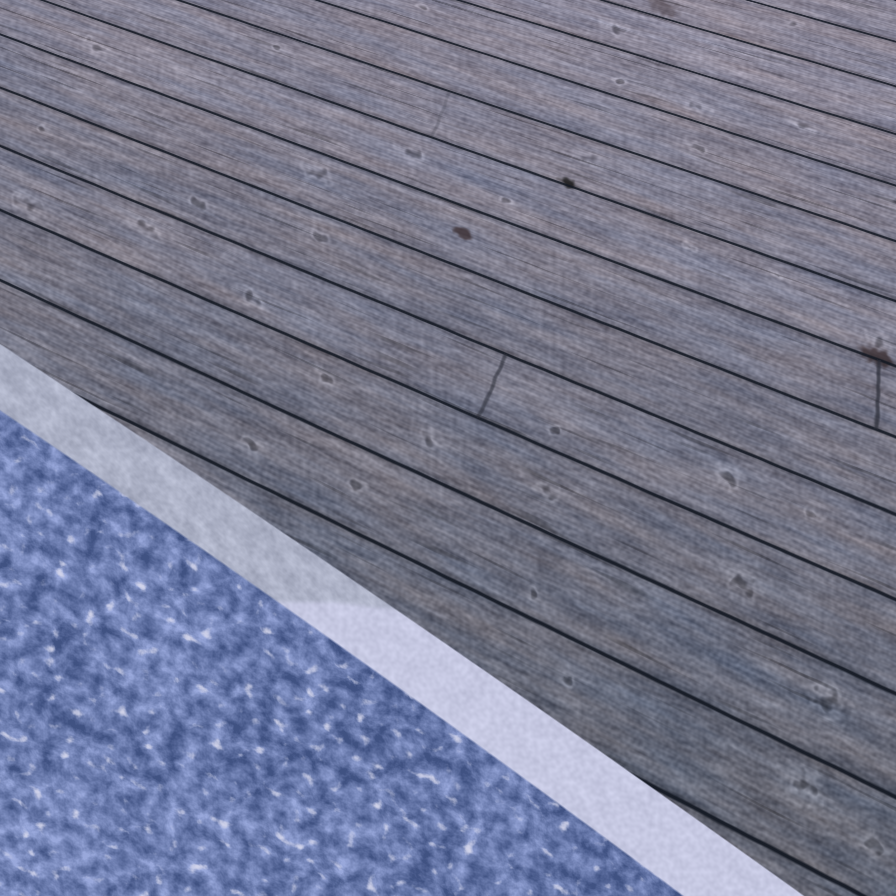
Reproduce this texture procedurally as a three.js fragment shader.

```glsl
// Weathered deck planks in perspective, a pale stone curb and glinting blue water.
varying vec2 vUv;

float hash(vec2 p) {
  return fract(sin(dot(p, vec2(127.1, 311.7))) * 43758.5);
}

vec2 gradient(vec2 cell) {
  float angle = 6.2832 * hash(cell);
  return vec2(cos(angle), sin(angle));
}

// Gradient noise, roughly -0.7 to 0.7
float noise(vec2 p) {
  vec2 i = floor(p), f = fract(p);
  vec2 w = f * f * f * (f * (f * 6.0 - 15.0) + 10.0);
  vec2 e = vec2(1.0, 0.0);
  float low = mix(dot(gradient(i), f), dot(gradient(i + e), f - e), w.x);
  float high = mix(dot(gradient(i + e.yx), f - e.yx),
                   dot(gradient(i + e.xx), f - e.xx), w.x);
  return mix(low, high, w.y);
}

float fbm(vec2 p) {
  float sum = 0.0, amp = 1.0;
  for (int i = 0; i < 4; i++) {
    sum += amp * noise(p);
    p = p * 2.03 + 17.3;
    amp *= 0.55;
  }
  return sum;
}

// Plank number across the deck; the seams meet at a far vanishing point
float plankCoord(vec2 p) {
  float s = (p.y - 0.358 * p.x) / (1.0 + 0.33 * p.x);
  return (s - 0.0977) / (0.0578 + 0.0444 * s);
}

// Butt joint crossing one plank row
float joint(vec2 p, float row, float n, float at) {
  float t = p.x + (p.y - 0.43) * max(0.94 - 0.92 * p.x, 0.0);
  t += 0.002 * noise(p * 70.0);
  float inRow = 1.0 - step(0.5, abs(floor(n) - row));
  return inRow * (1.0 - smoothstep(0.0005, 0.004, abs(t - at)));
}

// Soft elongated spot lying along the boards
float spot(vec2 p, vec2 center, float radius) {
  vec2 d = p - center;
  d.y -= 0.38 * d.x;
  float edge = 0.5 * noise(p * 130.0);
  return 1.0 - smoothstep(0.4, 1.15, length(d * vec2(0.65, 1.3)) / radius + edge);
}

// Random knots, at most one per cell: x is the dark core, y the pale rim
vec2 knots(vec2 p, float n) {
  vec2 q = vec2(p.x * 9.0 + 3.7 * hash(vec2(floor(n), 4.0)), n);
  vec2 cell = floor(q);
  vec2 center = 0.25 + 0.5 * vec2(hash(cell + 3.1), hash(cell + 8.7));
  float radius = mix(0.005, 0.014, hash(cell + 5.3));
  float d = length((fract(q) - center) * vec2(0.08, 0.085)) / radius;
  d += 1.1 * noise(p * 95.0);
  float present = step(0.62, hash(cell + 1.9));
  return present * vec2(1.0 - smoothstep(0.0, 0.7, d),
                        smoothstep(0.3, 0.8, d) * (1.0 - smoothstep(0.8, 1.5, d)));
}

vec3 deck(vec2 p) {
  float n = plankCoord(p) + 0.006 * noise(p * 24.0);
  float row = floor(n);
  vec2 board = vec2(p.x + 5.0 * hash(vec2(row, 2.0)), n);
  float light = clamp(0.84 + 0.26 * p.x - 1.2 * p.y, 0.0, 1.0);
  vec3 color = mix(vec3(0.385, 0.40, 0.455), vec3(0.54, 0.525, 0.59), light);

  // Board tint, stains and grain
  color *= 0.98 + 0.07 * hash(vec2(row, 9.0));
  color += vec3(0.045, 0.02, -0.005) * fbm(board * vec2(5.0, 3.0));
  float grain = 0.08 * noise(board * vec2(7.0, 5.0))
              + 0.09 * noise(board * vec2(24.0, 13.0))
              + 0.09 * noise(board * vec2(65.0, 27.0))
              + 0.08 * noise(p * 190.0);
  color += grain * vec3(0.98, 0.98, 1.0);
  float crack = smoothstep(0.28, 0.55, noise(board * vec2(9.0, 14.0) + 31.0));
  color *= 1.0 - 0.22 * crack;

  // Knots and brown marks
  vec2 knot = knots(p, n);
  color = color * (1.0 - 0.25 * knot.x) + 0.07 * knot.y;
  float marks = spot(p, vec2(0.517, 0.260), 0.009)
              + spot(p, vec2(0.980, 0.398), 0.015)
              + 0.5 * spot(p, vec2(0.740, 0.008), 0.014);
  color = mix(color, vec3(0.22, 0.17, 0.18), 0.75 * min(marks, 1.0));
  color = mix(color, vec3(0.08), 0.8 * spot(p, vec2(0.634, 0.204), 0.008));

  // Seams and joints
  float gap = abs(fract(n + 0.5) - 0.5);
  color *= 1.0 - 0.12 * (1.0 - smoothstep(0.02, 0.10, gap));
  float wear = 0.009 * noise(board * vec2(14.0, 0.5));
  float seam = 1.0 - smoothstep(0.006, 0.034 + wear, gap);
  color = mix(color, vec3(0.08, 0.10, 0.14), mix(0.95, 0.85, light) * seam);
  float joints = 0.55 * joint(p, 1.0, n, 0.550) + 0.7 * joint(p, -1.0, n, 0.980)
               + 0.2 * joint(p, -3.0, n, 0.345);
  return mix(color, vec3(0.16, 0.17, 0.21), joints);
}

vec3 curb(vec2 p) {
  float lit = smoothstep(0.668, 0.676, p.y - 0.12 * max(p.x - 0.37, 0.0));
  vec3 color = mix(vec3(0.675, 0.695, 0.775), vec3(0.775, 0.785, 0.885), lit);
  float scuffs = fbm(vec2(p.x + p.y, p.y - p.x) * vec2(22.0, 45.0));
  return color + mix(0.085, 0.035, lit) * scuffs + 0.05 * noise(p * 170.0);
}

vec3 water(vec2 p) {
  vec2 q = p + 0.004 * vec2(noise(p * 30.0), noise(p * 30.0 + 40.0));
  vec2 slanted = vec2(q.x + 0.3 * q.y, q.y - 0.45 * q.x);
  float ripple = fbm(slanted * vec2(44.0, 50.0));
  float shade = 0.52 + 0.72 * ripple + 0.25 * noise(p * 8.0) - 0.2 * p.x;
  vec3 color = mix(vec3(0.25, 0.32, 0.51), vec3(0.60, 0.66, 0.86), clamp(shade, 0.0, 1.0));
  float sparkle = noise(slanted * vec2(60.0, 85.0) + 9.0) + 0.35 * ripple;
  float glint = smoothstep(0.25, 0.75, sparkle);
  return mix(color, vec3(0.86, 0.86, 0.93), 0.85 * glint);
}

void main() {
  vec2 p = vec2(vUv.x, 1.0 - vUv.y); // y measured down from the top
  float deckEdge = 0.384 + p.x * (0.655 + 0.035 * p.x);
  float waterEdge = 0.458 + p.x * (0.675 + 0.047 * p.x);
  vec3 color = mix(deck(p), curb(p), smoothstep(-0.0015, 0.0015, p.y - deckEdge));
  color = mix(color, water(p), smoothstep(-0.002, 0.002, p.y - waterEdge));
  gl_FragColor = vec4(color, 1.0);
}
```
